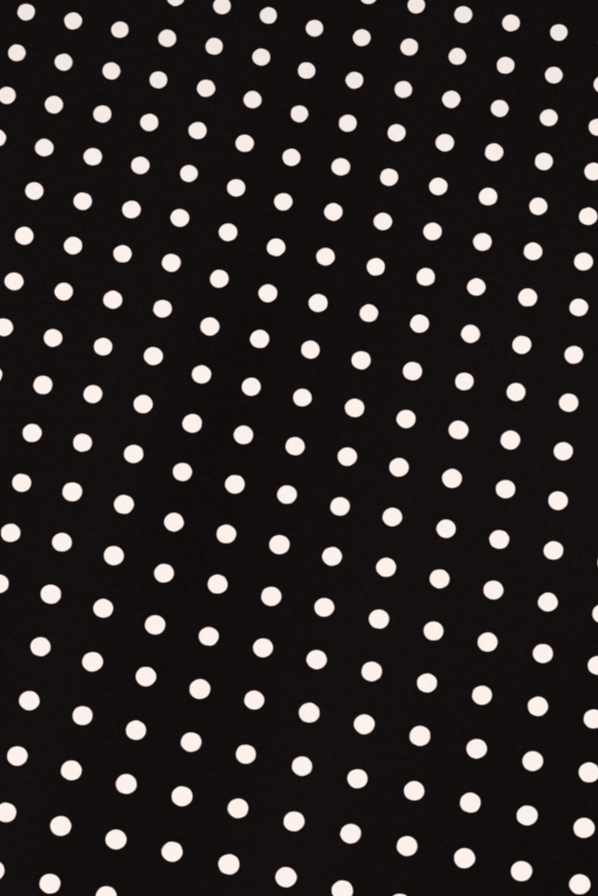
This pattern is drawn by a WebGL 1 fragment shader. Its source:

```glsl
precision highp float;
// Black cloth with pale polka dots on a slanted lattice, receding upward, with a soft crease.

#define CLOTH vec3(0.076, 0.058, 0.058)
#define DOT vec3(0.985, 0.942, 0.920)
#define ORIGIN vec2(0.0195, 0.1563)
#define STEP_ALONG vec2(0.0609, -0.0144)
#define STEP_UP vec2(0.01315, 0.0641)
#define RECEDE vec2(-0.0028, 0.01108)
#define DOT_RADIUS 0.0114
#define EDGE_SOFTNESS 0.0016
#define DOT_JITTER 0.0010
#define GRAIN 0.016

uniform vec2 u_resolution;

float hash(vec2 p) {
  vec3 q = fract(vec3(p.xyx) * 0.1031);
  q += dot(q, q.yzx + 33.33);
  return fract((q.x + q.y) * q.z);
}

float noise(vec2 p) {
  vec2 cell = floor(p);
  vec2 f = fract(p);
  f = f * f * (3.0 - 2.0 * f);
  float low = mix(hash(cell), hash(cell + vec2(1.0, 0.0)), f.x);
  float high = mix(hash(cell + vec2(0.0, 1.0)), hash(cell + 1.0), f.x);
  return mix(low, high, f.y);
}

float depthAt(vec2 id) {
  return 1.0 + dot(RECEDE, id);
}

// Lattice coordinates to canvas, by perspective.
vec2 toCanvas(vec2 id) {
  return (ORIGIN + STEP_ALONG * id.x + STEP_UP * id.y) / depthAt(id);
}

// Inverse of toCanvas: a two by two linear system.
vec2 toLattice(vec2 p) {
  vec2 along = STEP_ALONG - RECEDE.x * p;
  vec2 up = STEP_UP - RECEDE.y * p;
  vec2 rhs = p - ORIGIN;
  float det = along.x * up.y - up.x * along.y;
  return vec2(rhs.x * up.y - up.x * rhs.y, along.x * rhs.y - rhs.x * along.y) / det;
}

// Signed distance across the slanted crease.
float creaseSide(vec2 p) {
  return p.x - 0.3 * (p.y - 0.707) - 0.189;
}

// Cloth pulled out of line on either side of the crease.
vec2 clothShift(vec2 p) {
  float t = (p.y - 0.596) / 0.56;
  float bulge = max(0.0, 1.0 - t * t);
  float side = creaseSide(p);
  float right = smoothstep(0.0, 0.104, side);
  float left = 1.0 - smoothstep(-0.12, 0.0, side);
  return bulge * (right * vec2(-0.0039, -0.0111) + left * vec2(0.001, -0.0033));
}

float dotMask(vec2 p) {
  vec2 id = floor(toLattice(p - clothShift(p)) + 0.5);
  vec2 center = toCanvas(id);
  center += clothShift(center);
  vec2 jitter = vec2(hash(id + 41.0), hash(id + 87.0)) - 0.5;
  vec2 d = p - center - jitter * DOT_JITTER;
  float radius = DOT_RADIUS / depthAt(id) * (0.98 + 0.04 * hash(id + 63.0));
  radius += (noise(p * 190.0) - 0.5) * 0.0006;
  float soft = max(EDGE_SOFTNESS, 0.75 / u_resolution.y);
  return 1.0 - smoothstep(-soft, soft, length(d * vec2(0.98, 1.03)) - radius);
}

void main() {
  vec2 p = gl_FragCoord.xy / u_resolution.y;

  // Weave grain and broad, faint folds.
  float weave = noise(p * vec2(300.0, 420.0)) - 0.5;
  float folds = noise(vec2(creaseSide(p) * 9.0, p.y * 2.0) + 5.0) - 0.5;
  vec3 cloth = CLOTH + weave * GRAIN + folds * 0.014;

  // Dots dim a little toward the far edge.
  float light = mix(1.0, 0.96, smoothstep(0.7, 1.0, p.y));
  vec3 paint = DOT * light + weave * GRAIN;

  gl_FragColor = vec4(mix(cloth, paint, dotMask(p)), 1.0);
}
```
